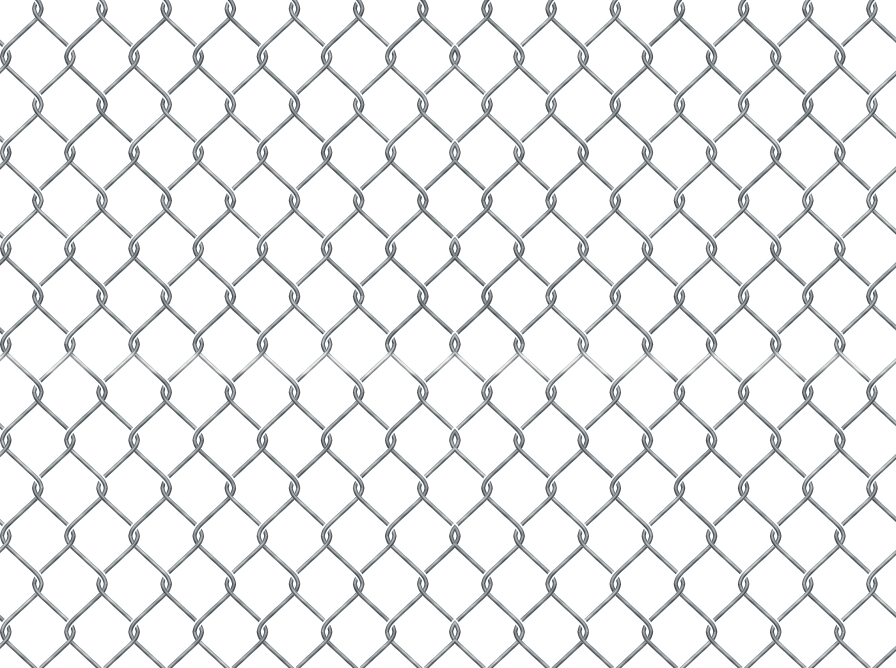
A Shadertoy shader for this pattern:

```glsl
// Chain-link fence of interlocked steel wires on white, mirrored about its centre column.

const float ROW = 1.494;    // knot row spacing, in half-cell widths
const float RADIUS = 0.062; // wire radius

float hash(vec2 p) {
    return fract(sin(dot(p, vec2(127.1, 311.7))) * 43758.5);
}

// Zigzag wire filling the strip from k to k+1: signed distance, and its lean
vec2 wire(vec2 p, float k) {
    float u = mod(p.y - k * ROW, 2.0 * ROW);
    float run = 1.08 * (0.5 * ROW - abs(u - ROW));
    // A soft clamp rounds the turns that hook into the neighbouring wires
    float bend = pow(1.0 + pow(abs(run / 0.64), 6.0), 1.0 / 6.0);
    float lean = 1.08 / pow(bend, 7.0);
    float d = (p.x - k - 0.5 - run / bend) / sqrt(1.0 + lean * lean);
    return vec2(d, u < ROW ? lean : -lean);
}

// Steel shading across the wire, with a highlight towards the top
vec3 steel(vec2 w, vec2 p, float k, float knot) {
    float across = w.x / RADIUS + 0.3 * w.y;
    float shine = exp(-2.6 * across * across);
    float segment = hash(vec2(k, floor(p.y / ROW - k)));
    float wear = 0.06 * sin(p.y * 9.0 + k * 2.3) + 0.04 * sin(p.y * 23.0 - k * 4.1);
    // Paler stretch just below the middle row of knots
    float seam = 0.3 * smoothstep(0.45, 0.2, abs(p.y + 0.6));
    float tone = 0.1 + shine * (0.5 + 0.25 * segment) + wear + seam - 0.14 * knot;
    return mix(vec3(0.24, 0.27, 0.29), vec3(0.92, 0.93, 0.93), clamp(tone, 0.0, 1.0));
}

float coverage(float d, float radius, float pixel) {
    return clamp((radius - abs(d)) / pixel + 0.5, 0.0, 1.0);
}

void mainImage(out vec4 fragColor, in vec2 fragCoord) {
    float pixel = 27.93 / iResolution.x;
    vec2 p = fragCoord * pixel - vec2(14.18, 10.09);
    p.x = abs(p.x);

    // Nearest knot column and row
    float column = round(p.x);
    float row = round(p.y / ROW);
    vec2 local = p - vec2(column, row * ROW);
    bool upper = local.y > 0.0;
    bool evenRow = mod(row, 2.0) < 0.5;

    // The two wires swap depth between the upper and lower crossings
    float front = upper != evenRow ? column : column - 1.0;
    float back = 2.0 * column - 1.0 - front;
    vec2 frontWire = wire(p, front);
    vec2 backWire = wire(p, back);
    float knot = smoothstep(0.5, 0.15, length(local));

    // A narrow gap separates the hidden wire end at each upper crossing
    float gap = upper ? 0.05 : 0.0;
    float backCover = coverage(backWire.x, RADIUS, pixel)
                    * (1.0 - coverage(frontWire.x, RADIUS + gap, pixel));
    float frontCover = coverage(frontWire.x, RADIUS, pixel);

    vec3 color = vec3(1.0);
    color = mix(color, steel(backWire, p, back, knot), backCover);
    color = mix(color, steel(frontWire, p, front, knot), frontCover);
    fragColor = vec4(color, 1.0);
}
```
